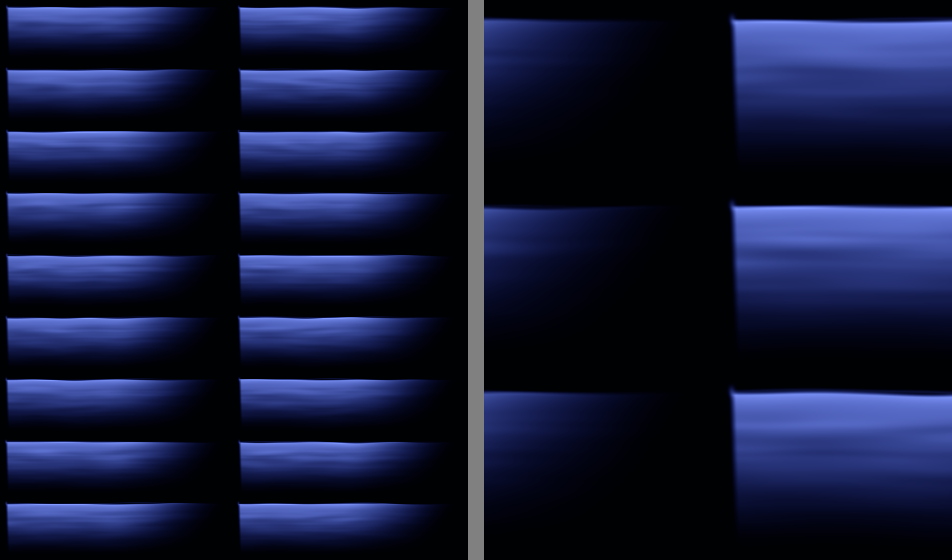
Left: the whole. Right: its middle third, enlarged.
This pattern is drawn by a Shadertoy shader. Its source:

```glsl
// Two columns of nine glowing blue bands, lit along the top and fading right and down.
#define PITCH vec2(0.4965, 0.1108)   // size of one repeat
#define MARGIN vec2(0.0125, 0.0140)  // first corner, from the upper left
#define BODY 0.75                    // glow of the band
#define RIM 0.24                     // extra glow of the top line
#define RIM_WIDTH 0.045
#define DEPTH 0.89                   // where the glow ends below the rim
#define FADE vec2(0.46, 0.97)        // start and end of the sideways fade
#define WOBBLE 0.028                 // unevenness of the top edge
#define STREAKS 0.30                 // strength of the cloudy streaks
#define JITTER vec2(0.005, 0.012)    // drift of each repeat

vec2 hash2(vec2 p) {
    vec3 q = fract(vec3(p.xyx) * vec3(0.1031, 0.1030, 0.0973));
    q += dot(q, q.yzx + 33.33);
    return fract((q.xx + q.yz) * q.zy);
}

float cornerSlope(vec2 cell, vec2 offset) {
    return dot(hash2(cell + 50.0) * 2.0 - 1.0, offset);
}

float gradientNoise(vec2 p) {
    vec2 i = floor(p), f = fract(p), e = vec2(1, 0);
    vec2 w = f * f * f * (f * (f * 6.0 - 15.0) + 10.0);
    return mix(mix(cornerSlope(i, f), cornerSlope(i + e, f - e), w.x),
               mix(cornerSlope(i + e.yx, f - e.yx), cornerSlope(i + 1.0, f - 1.0), w.x), w.y);
}

// p.x runs right and p.y down from the upper left corner of the band
float bandGlow(vec2 p, vec2 id, vec2 pixel) {
    vec2 seed = hash2(id + 7.0) * 20.0;

    // Uneven top edge and soft, slightly slanted left edge
    float edge = WOBBLE * gradientNoise(vec2(p.x * 5.0 + 3.0, seed.x));
    float d = p.y - edge;
    float soft = max(0.014, pixel.y * 0.7);
    float side = p.x - 0.008 * p.y;
    float left = smoothstep(-0.003, 0.009 + pixel.x, side);
    float cover = smoothstep(-soft, soft, d) * left;

    // Body falls off downward, and sooner at depth toward the right
    float fade = 1.0 - smoothstep(FADE.x, FADE.y, p.x + 0.13 * max(d, 0.0));
    float body = BODY * (1.0 - smoothstep(-0.02, DEPTH, d));

    // Streaks shared by all bands, with a fainter layer of their own
    float streak = gradientNoise(vec2(p.x * 3.0, d * 7.0 + 2.0))
                 + 0.6 * gradientNoise(vec2(p.x * 6.0, d * 14.0) + seed)
                 + 0.4 * gradientNoise(vec2(p.x * 1.5, d * 22.0) + seed.yx);
    body *= 1.0 + STREAKS * streak * smoothstep(0.03, 0.2, d);

    // Bright rim
    float rim = RIM * exp(-max(d, 0.0) / RIM_WIDTH);
    rim *= 1.0 + 0.6 * gradientNoise(vec2(p.x * 4.0, seed.y));

    // Fine filament crossing the rim, and a spur at the corner
    float strand = 0.04 * gradientNoise(vec2(p.x * 4.0, seed.y + 9.0)) - 0.008;
    float gap = (p.y - strand) / max(0.010, pixel.y * 0.5);
    float filament = 0.20 * exp(-gap * gap) * left;
    vec2 q = (p - vec2(0.003, -0.012)) / max(vec2(0.005, 0.028), pixel * 0.7);
    float spur = 0.32 * exp(-dot(q, q));

    return ((body + rim) * cover + filament) * fade + spur;
}

void mainImage(out vec4 fragColor, in vec2 fragCoord) {
    vec2 uv = fragCoord / iResolution.xy;
    vec2 grid = (vec2(uv.x, 1.0 - uv.y) - MARGIN) / PITCH;
    vec2 pixel = 1.0 / (PITCH * iResolution.xy);

    // Room above and left of each corner for its soft edges
    vec2 id = floor(grid + vec2(0.02, 0.08));
    vec2 p = grid - id + (hash2(id + 3.0) - 0.5) * JITTER;
    float glow = clamp(bandGlow(p, id, pixel), 0.0, 1.0);

    // Indigo ramp: red and green rise later than blue
    vec3 color = vec3(0.51, 0.60, 1.0) * pow(vec3(glow), vec3(1.6, 1.45, 1.0));
    fragColor = vec4(max(color, vec3(0.0, 0.004, 0.010)), 1.0);
}
```
